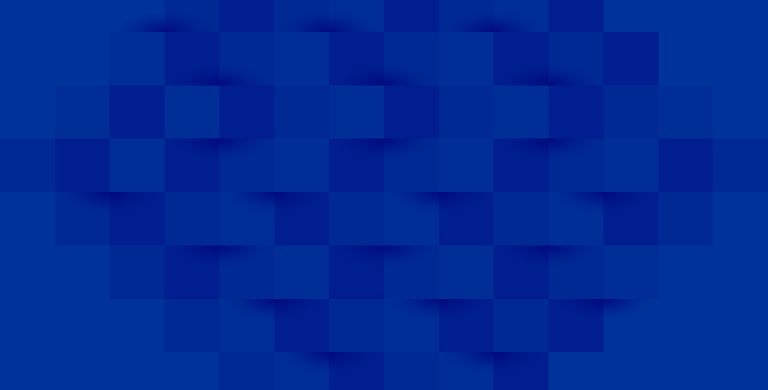
A WebGL 2 fragment shader for this background:

```glsl
#version 300 es
precision highp float;
// Diamond of blue paper tiles with a three-step tone rhythm and curved shadows under their edges.

uniform vec2 u_resolution;
out vec4 fragColor;

const vec3 BACKDROP = vec3(0.0, 0.200, 0.600);
const vec3 TONES[3] = vec3[3](
    vec3(0.0, 0.118, 0.562),   // dark
    vec3(0.0, 0.161, 0.576),   // middle
    vec3(0.0, 0.180, 0.588));  // light
const vec3 SHADOW = vec3(0.0, 0.030, 0.490);

const float COLUMNS = 14.0;
const float ROW_HEIGHT = 0.1368;      // share of the canvas height
const float TOP_ROW_HEIGHT = 0.0821;  // the top row is cut by the canvas
const vec2 DIAMOND_CENTER = vec2(6.5, 3.0);
const float DIAMOND_RADIUS = 6.6;

const float SHADOW_STEP = 3.0;
const vec2 SHADOW_SIZE = vec2(0.95, 0.42);
const float SHADOW_STRENGTH = 0.95;
const float LAST_UPWARD_EDGE = 2.0;

// First and last shadow column along each row edge, top to bottom.
const float SHADOW_FIRST[7] = float[7](3.0, 4.0, 4.0, 2.0, 4.0, 5.0, 6.0);
const float SHADOW_LAST[7] = float[7](9.0, 10.0, 10.0, 11.0, 10.0, 11.0, 9.0);

// Tiles that break the rhythm: column, row, tone.
const ivec3 ACCENTS[6] = ivec3[6](
    ivec3(11, 1, 0), ivec3(2, 2, 0), ivec3(10, 6, 0),
    ivec3(1, 3, 0), ivec3(2, 1, 2), ivec3(1, 2, 2));

vec3 tileColor(ivec2 tile) {
    vec2 offset = abs(vec2(tile) - DIAMOND_CENTER);
    float reach = offset.x + offset.y;
    if (reach > DIAMOND_RADIUS) return BACKDROP;

    // Tones cycle along a row; even rows start at a shifted column.
    int phase = tile.y % 2 == 1 ? 0 : (tile.y < 4 ? 1 : 2);
    int tone = (tile.x - phase + 3) % 3;

    // The left rim stays in the middle tone.
    bool leftRim = reach > DIAMOND_RADIUS - 1.0 && float(tile.x) < DIAMOND_CENTER.x;
    if (leftRim) tone = 1;

    for (int i = 0; i < ACCENTS.length(); i++) {
        if (ACCENTS[i].xy == tile) tone = ACCENTS[i].z;
    }
    return TONES[tone];
}

// Half-ellipse shadows: the upper edges cast upward, the others downward.
float shadowAmount(vec2 p) {
    float amount = 0.0;
    for (int i = 0; i < SHADOW_FIRST.length(); i++) {
        float edge = float(i) + 1.0;
        float depth = edge <= LAST_UPWARD_EDGE ? edge - p.y : p.y - edge;
        if (depth < 0.0) continue;

        float index = round((p.x - SHADOW_FIRST[i]) / SHADOW_STEP);
        float center = SHADOW_FIRST[i] + SHADOW_STEP * index;
        center = clamp(center, SHADOW_FIRST[i], SHADOW_LAST[i]);

        float d = length(vec2(p.x - center, depth) / SHADOW_SIZE);
        float fade = max(1.0 - d, 0.0);
        amount = max(amount, fade * sqrt(fade));
    }
    return SHADOW_STRENGTH * amount;
}

vec3 scene(vec2 uv) {
    float row = (1.0 - uv.y - TOP_ROW_HEIGHT) / ROW_HEIGHT + 1.0;
    vec2 p = vec2(uv.x * COLUMNS, row);
    return mix(tileColor(ivec2(floor(p))), SHADOW, shadowAmount(p));
}

void main() {
    // Four samples per pixel smooth the tile edges.
    vec3 color = vec3(0.0);
    for (int i = 0; i < 4; i++) {
        vec2 jitter = vec2(i % 2, i / 2) * 0.5 - 0.25;
        color += scene((gl_FragCoord.xy + jitter) / u_resolution);
    }
    fragColor = vec4(color * 0.25, 1.0);
}
```
